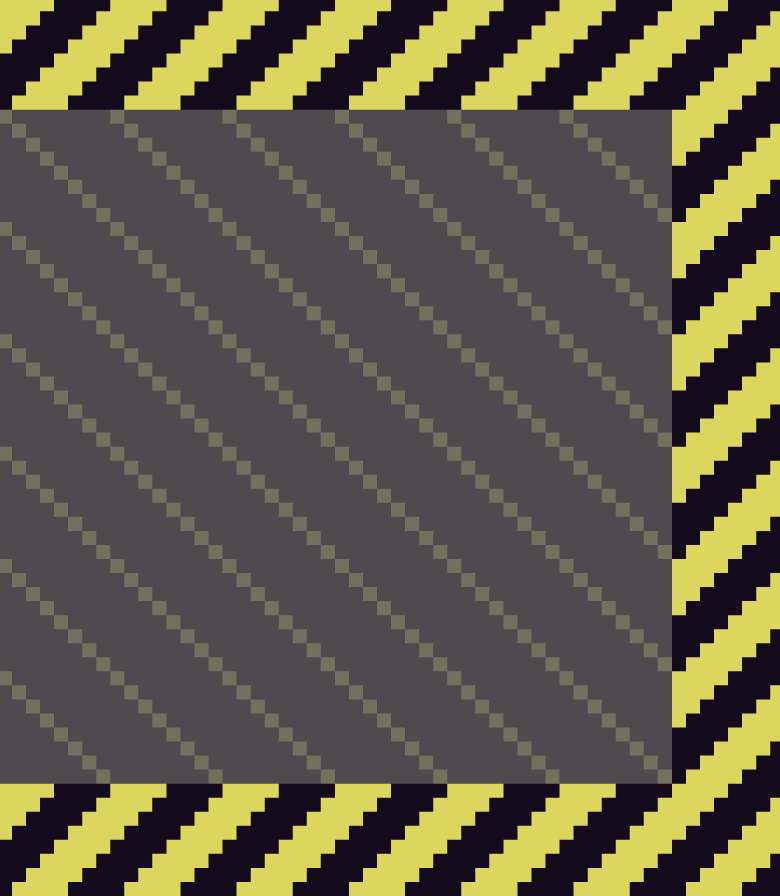
Reproduce this pattern procedurally as a Shadertoy shader.

```glsl
// Blocky hazard-tape frame around a dark panel with dotted diagonals.
// The canvas is cut into square cells; stripes and dots come from the
// cell's column and row modulo 8, with supersampled edges.

const vec3 YELLOW = vec3(0.863, 0.835, 0.370);
const vec3 INK    = vec3(0.075, 0.045, 0.105);
const vec3 PANEL  = vec3(0.310, 0.290, 0.306);
const vec3 DOT    = vec3(0.450, 0.440, 0.370);

// Tape stripes rise to the right: four cells yellow, four cells dark
vec3 hazardTape(vec2 cell) {
    return mod(cell.x - cell.y - 1.0, 8.0) < 3.5 ? YELLOW : INK;
}

// Single-cell dotted lines fall to the right, every eighth cell
vec3 dottedPanel(vec2 cell) {
    return mod(cell.x + cell.y, 8.0) > 6.5 ? DOT : PANEL;
}

vec3 pattern(vec2 p) {
    vec2 cell = floor(p * 63.81 + vec2(0.15, 0.0));
    bool inside = cell.x < 47.5 && cell.y > 7.5 && cell.y < 55.5;
    return inside ? dottedPanel(cell) : hazardTape(cell);
}

void mainImage(out vec4 fragColor, in vec2 fragCoord) {
    // Average a 4x4 grid of samples within the pixel
    const int N = 4;
    vec3 color = vec3(0.0);
    for (int i = 0; i < N * N; i++) {
        vec2 offset = (vec2(i % N, i / N) + 0.5) / float(N) - 0.5;
        color += pattern((fragCoord + offset) / iResolution.y);
    }
    fragColor = vec4(color / float(N * N), 1.0);
}
```
